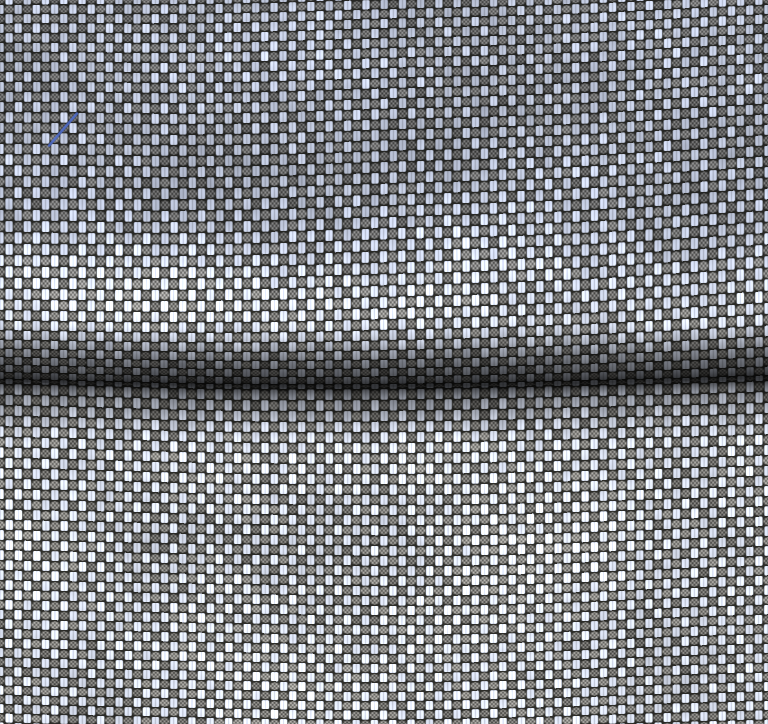
Give the GLSL for this texture, as a Shadertoy shader.

```glsl
// Woven two-tone fabric: dark round knots and pale thread pairs, crossed by one soft fold.
#define COLUMNS 42.0
#define FOLD_POS 0.527
#define KNOT_RADII vec2(0.68, 0.50)
#define BLOCK_HALF vec2(0.40, 0.50)
#define PALE_THREAD vec3(0.94, 0.97, 1.04)
#define KNOT_COLOR vec3(0.49, 0.485, 0.47)
#define GAP_COLOR vec3(0.17, 0.17, 0.155)
#define FIBRE_COLOR vec3(0.30, 0.42, 0.80)
#define EDGE_BLUR 1.9
#define WARP 0.12
#define WEAR 0.16
#define ROW_RISE 2.0

float hash(vec2 p) {
    return fract(sin(dot(p, vec2(127.1, 311.7))) * 43758.5);
}

vec2 gradient(vec2 p) {
    float angle = 6.2832 * hash(p);
    return vec2(cos(angle), sin(angle));
}

float gradientNoise(vec2 p) {
    vec2 i = floor(p), f = p - i;
    vec2 u = f * f * f * (f * (f * 6.0 - 15.0) + 10.0);
    vec2 e = vec2(1.0, 0.0);
    float low = mix(dot(gradient(i), f), dot(gradient(i + e), f - e), u.x);
    float high = mix(dot(gradient(i + e.yx), f - e.yx),
                     dot(gradient(i + 1.0), f - 1.0), u.x);
    return mix(low, high, u.y);
}

float boxDistance(vec2 p, vec2 halfSize, float radius) {
    vec2 q = abs(p) - halfSize + radius;
    return length(max(q, 0.0)) + min(max(q.x, q.y), 0.0) - radius;
}

float segmentDistance(vec2 p, vec2 a, vec2 b) {
    vec2 ab = b - a;
    return length(p - a - ab * clamp(dot(p - a, ab) / dot(ab, ab), 0.0, 1.0));
}

float cover(float d, float soft) {
    return 1.0 - smoothstep(-0.5 * soft, 0.5 * soft, d);
}

// Row coordinate: rows crowd together as the cloth turns into the fold.
float rowCoordinate(float down, float d) {
    float upper = 77.0 * down - 22.5 * down * down + 3.6 * exp(min(d, 0.0) / 0.06);
    float lower = 40.3 + 67.0 * d + 12.0 * d * d;
    return d < 0.0 ? upper : lower;
}

// Brightness of the cloth by signed distance below the fold.
float foldLight(float d) {
    float crest = (d + 0.13) / 0.085;
    float upper = 0.85 + 0.18 * exp(-crest * crest);
    upper *= mix(0.40, 1.0, 1.0 - smoothstep(-0.09, -0.005, d));
    float lower = mix(0.58, 1.02, smoothstep(0.0, 0.09, d));
    float crease = 1.0 - 0.42 * exp(-d * d / 0.00012);
    return mix(upper, lower, smoothstep(-0.003, 0.006, d)) * crease;
}

void mainImage(out vec4 fragColor, in vec2 fragCoord) {
    vec2 uv = fragCoord / iResolution.xy;
    vec2 st = vec2(uv.x, 1.0 - uv.y);
    float sag = 0.010 * sin(3.1416 * st.x) - 0.004 * st.x;
    float d = st.y - FOLD_POS - sag;

    // Staggered weave, with half a column and one row per cell
    float flatDown = st.y - sag * exp(-abs(d) / 0.2);
    vec2 grid = vec2(st.x * COLUMNS * 2.0, rowCoordinate(flatDown, d));
    grid += WARP * vec2(gradientNoise(st * 5.0), 2.0 * gradientNoise(st * 3.0 + 9.0));
    grid.y += ROW_RISE * st.x * st.x * (1.0 - exp(min(d, 0.0) / 0.08));
    float soft = EDGE_BLUR * 2.0 * COLUMNS / iResolution.x;
    float row = floor(grid.y + 0.5);
    float across = mod(grid.x + row + 1.0, 2.0) - 1.0;
    vec2 knot = vec2(across, grid.y - row);
    vec2 block = vec2(across - (across < 0.0 ? -1.0 : 1.0), knot.y);
    float knotTone = hash(vec2(floor(grid.x - across + 0.5), row));
    float blockTone = hash(vec2(floor(grid.x - block.x + 0.5), row + 71.0));

    // Dark round knots with a darker rim and a fine mesh
    float radial = length(knot / KNOT_RADII);
    float mesh = cos(knot.x * 15.0) * cos(knot.y * 15.0);
    vec3 knotShade = KNOT_COLOR * (1.0 + 0.32 * mesh + 2.0 * WEAR * (knotTone - 0.5));
    knotShade = mix(knotShade, GAP_COLOR, smoothstep(0.62, 1.0, radial));
    vec3 color = mix(GAP_COLOR, knotShade, cover((radial - 1.0) * KNOT_RADII.y, soft));

    // Pale pairs of threads lying over the knots
    float pair = 1.0 - 0.16 * exp(-pow(abs(block.x) / 0.09, 2.0));
    vec3 pale = PALE_THREAD * pair * (1.0 + WEAR * (blockTone - 0.5));
    color = mix(color, pale, cover(boxDistance(block, BLOCK_HALF, 0.2), soft));

    // Fold shading, cooler above, and uneven wear
    float light = foldLight(d);
    light *= 1.0 + WEAR * gradientNoise(st * vec2(4.0, 6.0));
    light *= 1.0 + 0.5 * WEAR * gradientNoise(grid * 0.9);
    vec3 tint = mix(vec3(0.98, 0.99, 1.02), vec3(1.0), smoothstep(-0.25, 0.0, d));
    color *= light * tint;

    // Stray blue fibre
    float fibre = segmentDistance(st, vec2(0.064, 0.201), vec2(0.100, 0.157)) - 0.0018;
    color = mix(color, FIBRE_COLOR, 0.85 * cover(fibre, 1.5 / iResolution.x));

    fragColor = vec4(clamp(color, 0.0, 1.0), 1.0);
}
```
